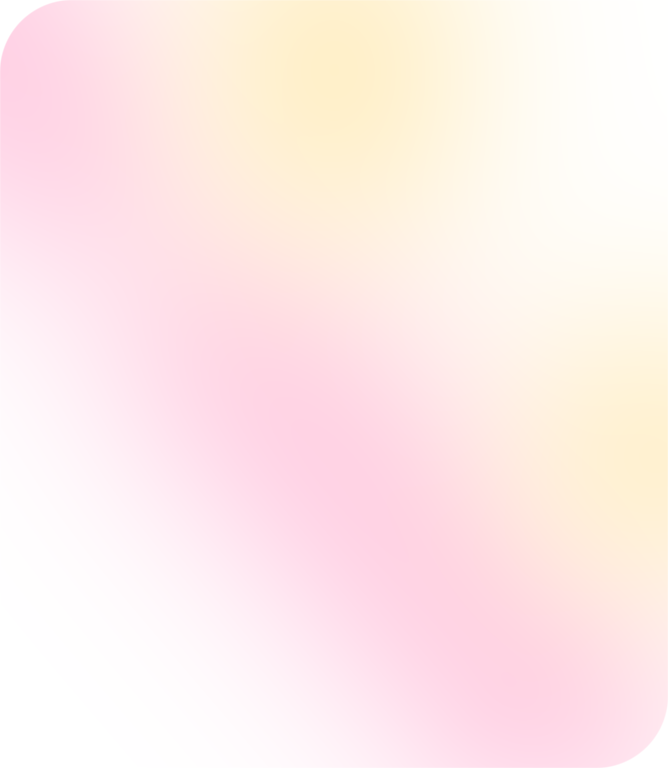
Reproduce this background procedurally as a Shadertoy shader.

```glsl
// Soft elliptical glow, 1 at its centre
float glow(vec2 p, vec2 centre, vec2 radius) {
    vec2 d = (p - centre) / radius;
    return exp(-dot(d, d));
}

// Diagonal band: dips near its upper part, fades at its lower end
float band(vec2 p) {
    vec2 axis = vec2(0.65, -0.76);
    vec2 d = p - vec2(0.417, 0.427);
    float along = dot(d, axis);
    float across = dot(d, vec2(-axis.y, axis.x)) / 0.215;
    float dip = (along + 0.34) / 0.17;
    float strength = 1.0 - 0.3 * exp(-dip * dip);
    strength *= 1.0 - smoothstep(0.39, 0.85, along);
    return strength * exp(-across * across);
}

// Signed distance to a card rounded at top left and bottom right
float cardDistance(vec2 p, vec2 size) {
    vec2 d = p - 0.5 * size;
    float radius = d.x * d.y < 0.0 ? 0.094 : 0.0;
    vec2 q = abs(d) - 0.5 * size + radius;
    return length(max(q, 0.0)) + min(max(q.x, q.y), 0.0) - radius;
}

void mainImage(out vec4 fragColor, in vec2 fragCoord) {
    vec2 size = vec2(iResolution.x / iResolution.y, 1.0);
    vec2 p = fragCoord / iResolution.xy * vec2(0.871, 1.0);

    vec3 white = vec3(1.0);
    vec3 pink = vec3(1.0, 0.82, 0.90);
    vec3 cream = vec3(1.0, 0.94, 0.79);

    // Pink wash under two warm glows
    vec3 color = mix(white, pink, band(p));
    color = mix(color, cream, glow(p, vec2(0.436, 0.909), vec2(0.215, 0.265)));
    color = mix(color, cream, 0.85 * glow(p, vec2(0.859, 0.408), vec2(0.225, 0.22)));

    // Rounded corners
    float edge = 1.0 / iResolution.y;
    float inside = 1.0 - smoothstep(-edge, edge, cardDistance(fragCoord / iResolution.y, size));
    color = mix(white, color, inside);

    fragColor = vec4(color, 1.0);
}
```
